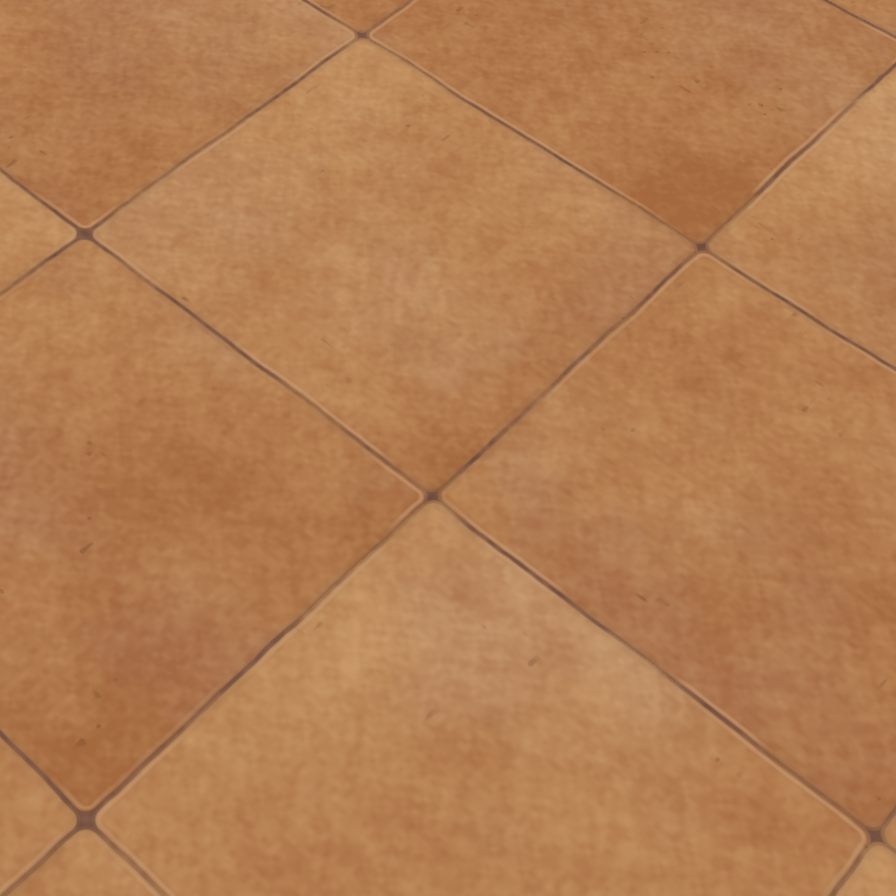
Give the GLSL for this texture, as a WebGL 2 fragment shader.

```glsl
#version 300 es
precision highp float;

uniform vec2 u_resolution;
out vec4 outColor;

const vec3 RUST  = vec3(0.645, 0.410, 0.245);
const vec3 SAND  = vec3(0.770, 0.580, 0.390);
const vec3 GROUT = vec3(0.465, 0.325, 0.265);
const vec3 LIP   = vec3(0.780, 0.595, 0.440);

// Columns: tile axis to the upper right, axis to the upper left, origin corner
const mat3 FLOOR_TO_CANVAS = mat3(
     0.3977, 0.3697, 0.1257,
    -0.3749, 0.3861, 0.1243,
     0.4818, 0.4453, 1.0);

float hash(vec2 p) {
    vec3 q = fract(p.xyx * vec3(0.1031, 0.1030, 0.0973));
    q += dot(q, q.yzx + 33.33);
    return fract((q.x + q.y) * q.z);
}

float noise(vec2 p) {
    vec2 i = floor(p), f = fract(p);
    f = f * f * (3.0 - 2.0 * f);
    return mix(mix(hash(i), hash(i + vec2(1, 0)), f.x),
               mix(hash(i + vec2(0, 1)), hash(i + 1.0), f.x), f.y);
}

float fbm(vec2 p) {
    float sum = 0.0, amp = 0.5;
    for (int i = 0; i < 5; i++) {
        sum += amp * noise(p);
        p = mat2(1.6, 1.2, -1.2, 1.6) * p + 17.3;
        amp *= 0.5;
    }
    return sum / 0.96875;
}

float roundedBox(vec2 p, float halfSize, float radius) {
    vec2 q = abs(p) - halfSize + radius;
    return length(max(q, 0.0)) + min(max(q.x, q.y), 0.0) - radius;
}

vec2 canvasToFloor(vec2 p) {
    vec3 h = inverse(FLOOR_TO_CANVAS) * vec3(p, 1.0);
    return h.xy / h.z;
}

// Uneven hand-cut edges
vec2 wobble(vec2 p, float amount) {
    vec2 n = vec2(fbm(p * 6.0 + 3.1), fbm(p * 6.0 + 41.7));
    return (n - 0.5) * amount;
}

// Short brushed strokes along one direction
float strokes(vec2 p, vec2 direction, vec2 frequency) {
    vec2 across = vec2(-direction.y, direction.x);
    return noise(vec2(dot(p, direction), dot(p, across)) * frequency) - 0.5;
}

vec3 clay(vec2 p, vec2 id, vec2 local) {
    vec2 shifted = p + id * 5.7;
    float checker = mod(id.x + id.y, 2.0);
    float tone = 0.60 - 0.19 * checker + 0.08 * (hash(id + 9.0) - 0.5);
    tone += 0.24 * (local.x + local.y);                  // paler far corner
    tone += 0.62 * (fbm(shifted * 2.6) - 0.5);           // broad clouds
    tone += 0.42 * (fbm(shifted * 11.0 + 8.0) - 0.5);    // mottling
    tone += 0.20 * strokes(shifted, vec2(0.8, 0.6), vec2(22.0, 62.0));
    tone += 0.20 * strokes(shifted, vec2(-0.6, 0.8), vec2(24.0, 70.0));
    tone += 0.26 * (noise(p * 85.0) - 0.5);              // grain
    vec3 color = mix(RUST, SAND, clamp(tone, 0.0, 1.1));

    // Chalky, pinkish bloom in patches
    float bloom = smoothstep(0.45, 0.75, fbm(shifted * 3.0 + 60.0));
    color += bloom * vec3(-0.005, 0.004, 0.025);

    // Rare small dark pits
    float pits = smoothstep(0.86, 0.98, noise(shifted * 45.0))
               * smoothstep(0.65, 0.85, noise(shifted * 7.0 + 5.0));
    return color * (1.0 - 0.14 * pits);
}

void main() {
    vec2 p = gl_FragCoord.xy / u_resolution;
    vec2 floorPos = canvasToFloor(p);
    vec2 tilePos = floorPos + wobble(floorPos, 0.014);
    vec2 id = floor(tilePos);
    vec2 local = fract(tilePos) - 0.5;

    float edge = roundedBox(local, 0.4955, 0.026);
    float aa = max(fwidth(edge), 0.0025);
    vec3 color = clay(floorPos, id, local);

    // Faint soiling beside the joint
    color *= 1.0 - 0.06 * smoothstep(-0.020, 0.0, edge);

    // Worn pale lip, broken along its length
    float wear = smoothstep(0.38, 0.72, noise(floorPos * 4.5 + id * 7.0));
    float lip = 1.0 - smoothstep(0.0, 0.005 + aa, abs(edge + 0.006));
    color = mix(color, LIP, lip * (0.06 + 0.60 * wear));

    // Grout, fading where it is filled with dust
    float joint = smoothstep(-aa, aa, edge);
    float dust = 0.50 * smoothstep(0.35, 0.75, noise(floorPos * 6.0 + 30.0))
               + 0.20 * noise(floorPos * 28.0);
    float knot = smoothstep(0.004, 0.009, edge);
    vec3 grout = GROUT * (0.90 + 0.20 * noise(floorPos * 60.0));
    color = mix(color, grout, joint * (0.95 - dust * (1.0 - knot)));

    outColor = vec4(color, 1.0);
}
```
